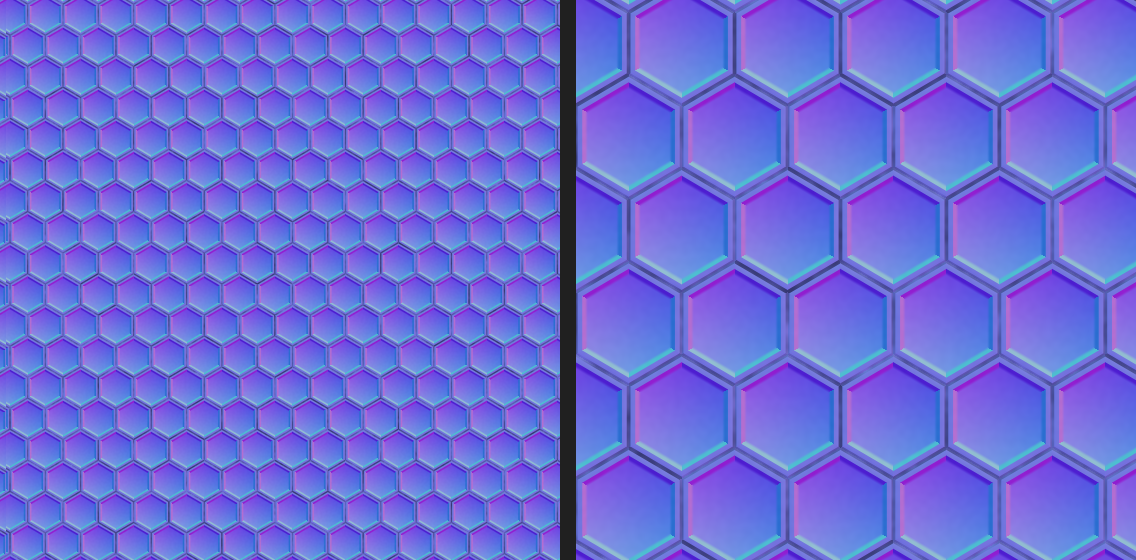
Left: the whole. Right: its middle third, enlarged.
A WebGL 2 fragment shader for this texture map:

```glsl
#version 300 es
precision highp float;
// Tangent-space normal map of concave hexagon tiles with bevelled rims and worn grooves.

uniform vec2 u_resolution;
out vec4 fragColor;

// Layout, in canvas units
const vec2 PITCH = vec2(0.06306, 0.05553);   // column and row spacing
const vec2 ORIGIN = vec2(0.4277, 0.5853);    // centre of one tile
const float SEAM_X = 0.0104;                 // narrow misaligned strip at the left
const vec2 SEAM_SHIFT = vec2(0.005, 0.003);

// Tile profile, in column spacings measured from the tile centre
const float HALF_WIDTH = 0.5;
const float RIM_OUTER = 0.437;
const float RIM_INNER = 0.385;
const float GROOVE_WIDTH = 0.017;

// Slopes and colours
const vec2 BOWL_SLOPE = vec2(0.31, 0.37);
const vec2 RIM_SLOPE = vec2(0.28, 0.38);
const float LIP_SLOPE = 0.05;
const vec3 FLAT_COLOR = vec3(0.435, 0.43, 0.89);
const vec3 GUTTER_COLOR = vec3(0.45, 0.46, 0.87);
const vec3 GROOVE_COLOR = vec3(0.20, 0.21, 0.43);

const float SQRT3 = 1.7320508;

float hash(vec2 p) {
    vec3 q = fract(vec3(p.xyx) * 0.1031);
    q += dot(q, q.yzx + 33.33);
    return fract((q.x + q.y) * q.z);
}

vec2 gradient(vec2 cell) {
    float angle = 6.28319 * hash(cell);
    return vec2(cos(angle), sin(angle));
}

float gradientNoise(vec2 p) {
    vec2 i = floor(p), f = fract(p);
    vec2 u = f * f * f * (f * (f * 6.0 - 15.0) + 10.0);
    float a = dot(gradient(i), f);
    float b = dot(gradient(i + vec2(1, 0)), f - vec2(1, 0));
    float c = dot(gradient(i + vec2(0, 1)), f - vec2(0, 1));
    float d = dot(gradient(i + vec2(1, 1)), f - vec2(1, 1));
    return mix(mix(a, b, u.x), mix(c, d, u.x), u.y);
}

// Offset from the centre of the nearest pointy-top hexagon
vec2 hexLocal(vec2 p) {
    vec2 period = vec2(1.0, SQRT3);
    vec2 a = mod(p + 0.5 * period, period) - 0.5 * period;
    vec2 b = mod(p, period) - 0.5 * period;
    return dot(a, a) < dot(b, b) ? a : b;
}

// Outward normal of the nearest side (xy) and distance along it (z)
vec3 nearestSide(vec2 local) {
    vec3 side = vec3(0.0);
    for (int i = 0; i < 3; i++) {
        float angle = float(i) * 1.0471976;
        vec2 axis = vec2(cos(angle), sin(angle));
        float d = dot(local, axis);
        if (abs(d) > side.z) side = vec3(axis * sign(d), abs(d));
    }
    return side;
}

void main() {
    float size = min(u_resolution.x, u_resolution.y);
    vec2 uv = gl_FragCoord.xy / size;
    uv += SEAM_SHIFT * (1.0 - step(SEAM_X, uv.x));
    vec2 p = (uv - ORIGIN) / (PITCH * vec2(1.0, 2.0 / SQRT3));
    float pixel = 1.0 / (PITCH.x * size);

    vec2 local = hexLocal(p);
    vec2 center = p - local;
    vec3 side = nearestSide(local);

    // Concave bowl with small tilt differences between tiles
    vec2 tileId = floor(center * vec2(2.0, 2.0 / SQRT3) + 0.5);
    vec2 tilt = 0.02 * (vec2(hash(tileId), hash(tileId + 41.0)) - 0.5);
    vec3 color = FLAT_COLOR;
    color.rg += tilt - BOWL_SLOPE * local;

    // Steep rim facing inwards
    float rim = smoothstep(RIM_INNER - pixel * 0.5, RIM_INNER + 0.03, side.z);
    vec3 rimColor = vec3(FLAT_COLOR.rg - RIM_SLOPE * side.xy, 0.81);
    color = mix(color, rimColor, rim * 0.92);

    // Flat gutter with a slight lip towards the groove
    float gutter = smoothstep(RIM_OUTER - pixel * 0.6, RIM_OUTER + pixel * 0.6, side.z);
    vec3 gutterColor = GUTTER_COLOR;
    gutterColor.rg += LIP_SLOPE * side.xy * smoothstep(RIM_OUTER, HALF_WIDTH, side.z);
    color = mix(color, gutterColor, gutter);

    // Groove, worn unevenly from side to side and along its length
    vec2 sideId = floor((center + 0.5 * side.xy) * vec2(4.0, 4.0 / SQRT3) + 0.5);
    float sideWear = pow(hash(sideId + 200.0), 3.0);
    float wear = 0.38 + 0.45 * sideWear + 0.45 * gradientNoise(p * 2.7)
               + 0.25 * gradientNoise(p * 9.0 + 17.0);
    float groove = 1.0 - smoothstep(GROOVE_WIDTH - pixel * 0.5,
                                    GROOVE_WIDTH + pixel * 0.7, HALF_WIDTH - side.z);
    color = mix(color, GROOVE_COLOR, groove * clamp(wear, 0.08, 0.95));

    // Faint surface grain
    color += 0.012 * gradientNoise(p * 14.0);
    fragColor = vec4(clamp(color, 0.0, 1.0), 1.0);
}
```
